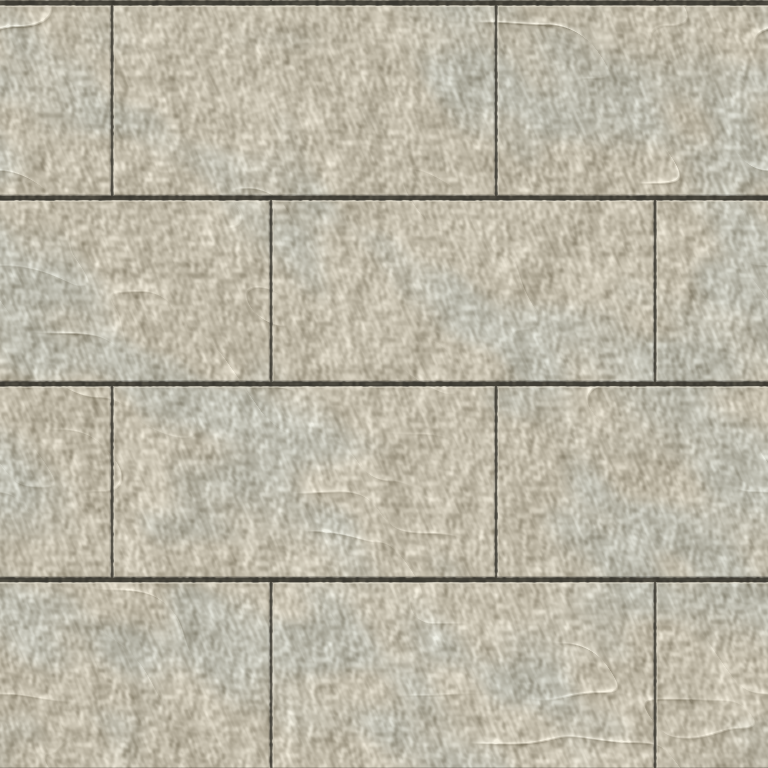
Give the GLSL for this texture, as a Shadertoy shader.

```glsl
// Tiling wall of rough, split-faced limestone blocks in running bond with thin dark joints.
#define BLOCKS vec2(2.0, 4.0)          // blocks across, courses down
#define JOINT_HALF vec2(0.0017, 0.0031) // half widths: upright, level joints
#define BEVEL 0.0030                   // width of the lit block edges
#define ODD_SHIFT 0.146                // first upright joint, odd courses
#define EVEN_SHIFT 0.353               // first upright joint, even courses
#define RELIEF 1.9                     // strength of the surface lighting
#define LIGHT_STEP vec2(-0.0024, 0.0024) // towards the light, upper left
#define STONE_DARK vec3(0.63, 0.60, 0.525)
#define STONE_LIGHT vec3(0.89, 0.865, 0.80)
#define COOL_TINT vec3(0.965, 0.995, 1.025)
#define JOINT_COLOR vec3(0.27, 0.26, 0.225)

const float TAU = 6.28318;

float hash(vec2 p) {
    vec3 q = fract(p.xyx * 0.1031);
    q += dot(q, q.yzx + 33.33);
    return fract((q.x + q.y) * q.z);
}

// Lattice value that wraps on a sheared grid.
float lattice(vec2 cell, vec2 cells, float shear, float seed) {
    float turns = floor(cell.y / cells.y);
    cell -= turns * vec2(shear, cells.y);
    cell.x = mod(cell.x, cells.x);
    return hash(cell + seed);
}

// Seamless value noise; cells and shear must be whole numbers.
float noise(vec2 uv, vec2 cells, float shear, float seed) {
    vec2 p = uv * cells + vec2(uv.y * shear, 0.0);
    vec2 c = floor(p), f = p - c;
    f = f * f * (3.0 - 2.0 * f);
    vec2 e = vec2(0.0, 1.0);
    float low = mix(lattice(c, cells, shear, seed),
                    lattice(c + e.yx, cells, shear, seed), f.x);
    float high = mix(lattice(c + e.xy, cells, shear, seed),
                     lattice(c + e.yy, cells, shear, seed), f.x);
    return mix(low, high, f.y);
}

// Chipped stone: slanted octaves plus a few sharp creases.
float stoneHeight(vec2 uv) {
    float h = 0.0, amp = 1.0, scale = 1.0;
    for (int i = 0; i < 4; i++) {
        h += amp * (noise(uv, vec2(26.0, 18.0) * scale, 12.0 * scale, 17.0 * scale) - 0.5);
        amp *= 0.75;
        scale *= 2.0;
    }
    float crease = 1.0 - abs(2.0 * noise(uv, vec2(13.0, 15.0), 9.0, 71.0) - 1.0);
    float sparse = smoothstep(0.5, 0.8, noise(uv, vec2(9.0, 8.0), 0.0, 43.0));
    return h + 0.5 * sparse * pow(crease, 12.0);
}

// Slightly uneven course heights, periodic over the canvas.
float courseWarp(float y) {
    float a = TAU * y;
    return y + 0.00425 + 0.002 * cos(a) - 0.0015 * sin(a) - 0.00225 * cos(2.0 * a);
}

void mainImage(out vec4 fragColor, in vec2 fragCoord) {
    vec2 uv = fragCoord / iResolution.xy;

    // Block layout and signed offset from the nearest joints
    vec2 wall = vec2(uv.x, courseWarp(uv.y));
    float course = mod(floor(wall.y * BLOCKS.y), BLOCKS.y);
    wall.x -= mod(course, 2.0) > 0.5 ? ODD_SHIFT : EVEN_SHIFT;
    vec2 grid = wall * BLOCKS;
    vec2 offset = (fract(grid + 0.5) - 0.5) / BLOCKS;
    float blockTone = hash(vec2(mod(floor(grid.x), BLOCKS.x), course) + 5.0) - 0.5;

    // Relief lit from the upper left
    float height = stoneHeight(uv);
    float slope = height - stoneHeight(uv + LIGHT_STEP);
    float grain = noise(uv, vec2(230.0), 0.0, 9.0) - 0.5;
    float tone = 0.5 + RELIEF * slope + 0.2 * height + 0.22 * grain + 0.08 * blockTone;
    vec3 color = mix(STONE_DARK, STONE_LIGHT, clamp(tone, -0.35, 1.3));

    // Cool mineral patches
    float patches = 0.6 * noise(uv, vec2(5.0, 7.0), 3.0, 21.0)
                  + 0.4 * noise(uv, vec2(17.0, 19.0), 8.0, 33.0);
    color *= mix(vec3(1.0), COOL_TINT, smoothstep(0.45, 0.75, patches));

    // Lit top and left edges, shaded bottom and right edges
    vec2 away = abs(offset) - JOINT_HALF;
    vec2 edge = 1.0 - smoothstep(vec2(0.0), vec2(BEVEL), away);
    vec2 lit = step(vec2(0.0), offset * vec2(1.0, -1.0));
    float highlight = max(edge.x * lit.x * 0.55, edge.y * lit.y * 0.7);
    float shade = max(edge.x * (1.0 - lit.x) * 0.15, edge.y * (1.0 - lit.y) * 0.3);
    color = mix(color, vec3(0.92, 0.90, 0.84), highlight);
    color *= 1.0 - shade;

    // Dark joints with a faintly worn outline
    float soft = max(0.75 / iResolution.y, 0.0009);
    vec2 gap = 1.0 - smoothstep(vec2(-soft), vec2(soft), away + 0.0008 * grain);
    vec3 jointColor = JOINT_COLOR * (1.0 + 0.35 * grain);
    color = mix(color, jointColor, max(gap.x * 0.9, gap.y));

    fragColor = vec4(clamp(color, 0.0, 1.0), 1.0);
}
```
